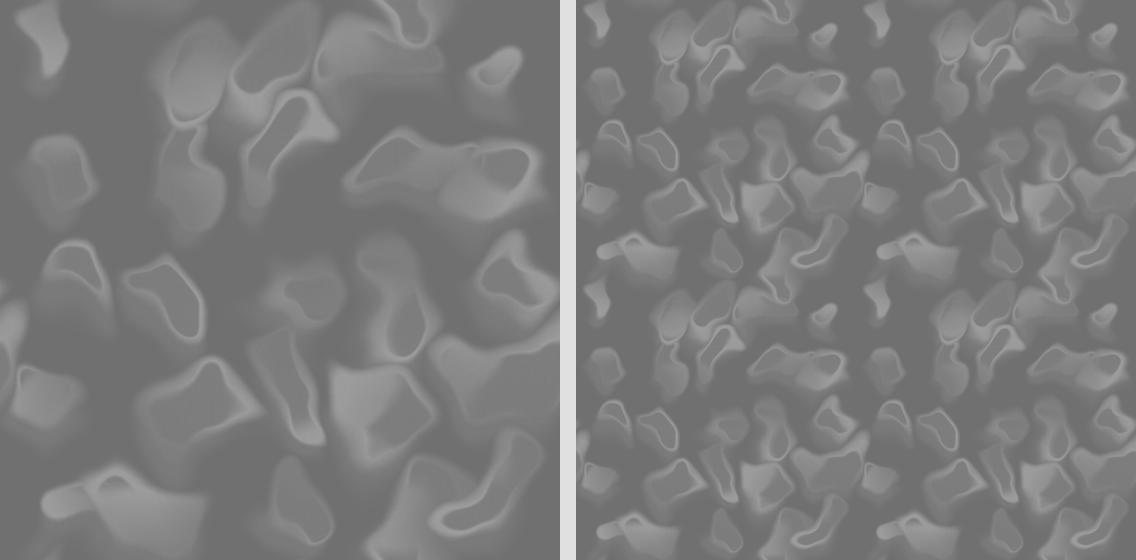
Left: one tile. Right: repeated 2 by 2.
Write a three.js fragment shader that draws this texture map.

```glsl
// Soft grey relief: separate bent islands rise from a flat ground to thin bright rims,
// and most sink again into hollows. One jittered island per wrapped grid cell is shaped
// by a capsule distance; wrapped gradient noise warps the outlines and the rims.

varying vec2 vUv;

#define ISLAND_REPEATS 5.0
#define WARP 0.060
#define GROUND 0.440
#define BODY_RISE 0.056
#define RIM_RISE 0.085
#define CREASE_RISE 0.026
#define CREASE_WIDTH 0.038
#define RIM_LEVEL 0.44
#define SKIRT_RISE 0.038
#define PEAK 0.610
#define GRAIN 0.008

// Whole cell number wrapped into the canvas, safe against rounding of mod
vec2 wrapCell(vec2 cell, float period) {
  return floor(mod(cell + 0.5, period));
}

float hash(vec2 p) {
  vec3 q = fract(vec3(p.xyx) * 0.1031);
  q += dot(q, q.yzx + 33.33);
  return fract((q.x + q.y) * q.z);
}

// Dot product of a random unit gradient with the offset from its cell corner
float corner(vec2 cell, vec2 offset, float period, float seed) {
  float angle = 6.28318 * hash(wrapCell(cell, period) + seed * 17.3);
  return dot(vec2(cos(angle), sin(angle)), offset);
}

// Gradient noise that repeats a whole number of times across the canvas
float wrappedNoise(vec2 uv, float period, float seed) {
  vec2 p = uv * period;
  vec2 cell = floor(p);
  vec2 f = p - cell;
  vec2 blend = f * f * f * (f * (f * 6.0 - 15.0) + 10.0);
  vec2 e = vec2(1.0, 0.0);
  float low = mix(corner(cell, f, period, seed),
                  corner(cell + e.xy, f - e.xy, period, seed), blend.x);
  float high = mix(corner(cell + e.yx, f - e.yx, period, seed),
                   corner(cell + e.xx, f - e.xx, period, seed), blend.x);
  return mix(low, high, blend.y);
}

// Depth inside a bent capsule: 0 at its outline, 1 on its axis
float capsule(vec2 p, float halfLength, float radius, float bend) {
  p.y += bend * (p.x * p.x - 0.06);
  p.x -= clamp(p.x, -halfLength, halfLength);
  return 1.0 - length(p) / radius;
}

// Height of one island; wobble shifts its rim, hollowness opens its middle
float islandHeight(vec2 p, vec2 id, float wobble, float hollowness) {
  float angle = 6.28318 * hash(id + 31.7);
  vec2 axis = vec2(cos(angle), sin(angle));
  mat2 turn = mat2(axis.x, -axis.y, axis.y, axis.x);
  float halfLength = mix(0.04, 0.38, hash(id + 47.1));
  float radius = mix(0.22, 0.44, hash(id + 59.9));
  float bend = mix(-0.9, 0.9, hash(id + 71.3));
  float depth = capsule(turn * p, halfLength, radius, bend);

  // The rim is brighter on one side, as on a tilted island
  float lean = 6.28318 * hash(id + 83.5);
  float tilt = dot(p, vec2(cos(lean), sin(lean)));
  float strength = clamp(mix(0.2, 1.0, hash(id + 97.7)) + 1.8 * tilt, 0.0, 1.4);
  float level = RIM_LEVEL + wobble;
  float inside = depth - level;

  // Outer flank and the climb to the rim
  float body = BODY_RISE * smoothstep(0.0, 0.38, depth);
  float rim = RIM_RISE * strength * smoothstep(0.06, level, depth);

  // Wide faint skirt trailing to a lower side
  float trail = capsule(turn * (p + vec2(0.05, 0.17)), halfLength, radius * 1.12, bend);
  float skirt = SKIRT_RISE * smoothstep(0.0, 0.6, trail);

  // Hollow behind the rim and the thin crease along it
  float hollow = hollowness * smoothstep(-0.01, 0.13, inside);
  float crease = CREASE_RISE * min(strength + 0.3, 1.1) * hollowness
               * exp(-abs(inside) / CREASE_WIDTH);
  return max(body, skirt) + rim * (1.0 - 0.92 * hollow) - 0.010 * hollow + crease;
}

void main() {
  // Warped position in units of island cells
  vec2 warp = vec2(wrappedNoise(vUv, 9.0, 2.0), wrappedNoise(vUv, 9.0, 3.0));
  vec2 p = (vUv + WARP * warp) * ISLAND_REPEATS;
  vec2 cell = floor(p);

  float wobble = 0.36 * wrappedNoise(vUv, 14.0, 6.0);
  float hollowness = smoothstep(-0.22, 0.04, wrappedNoise(vUv, 7.0, 5.0));

  // Highest of the islands in the surrounding cells
  float relief = 0.0;
  for (int y = -1; y <= 1; y++) {
    for (int x = -1; x <= 1; x++) {
      vec2 next = cell + vec2(float(x), float(y));
      vec2 id = wrapCell(next, ISLAND_REPEATS);
      vec2 jitter = 0.27 + 0.46 * vec2(hash(id + 5.3), hash(id + 19.1));
      relief = max(relief, islandHeight(p - next - jitter, id, wobble, hollowness));
    }
  }

  // Flat bright tops and a trace of grain on the raised parts
  float height = min(GROUND + relief, PEAK);
  float grain = wrappedNoise(vUv, 128.0, 7.0);
  height += GRAIN * grain * smoothstep(0.0, 0.05, relief);

  gl_FragColor = vec4(vec3(height), 1.0);
}
```
